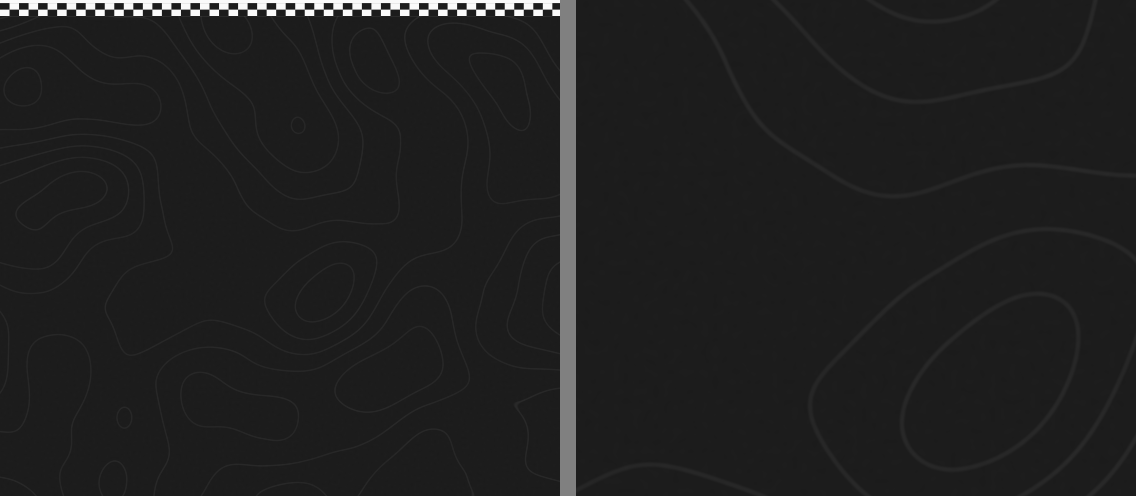
Left: the whole. Right: its middle third, enlarged.
Give the GLSL for this background, as a Shadertoy shader.

```glsl
// Dark topographic map: faint contour lines of a smooth height field made of
// two octaves of gradient noise, under a black and white checker strip that
// runs along the top edge. Lengths are in units of the canvas height.

float hash(vec2 p) {
    vec3 q = fract(vec3(p.xyx) * 0.1031);
    q += dot(q, q.yzx + 33.33);
    return fract((q.x + q.y) * q.z);
}

vec2 cornerGradient(vec2 cell) {
    float angle = 6.2832 * hash(cell + 17.0);
    return vec2(cos(angle), sin(angle));
}

float gradientNoise(vec2 p) {
    vec2 i = floor(p), f = p - i;
    vec2 u = f * f * f * (f * (f * 6.0 - 15.0) + 10.0);
    vec2 e = vec2(1.0, 0.0);
    float a = dot(cornerGradient(i), f);
    float b = dot(cornerGradient(i + e.xy), f - e.xy);
    float c = dot(cornerGradient(i + e.yx), f - e.yx);
    float d = dot(cornerGradient(i + e.xx), f - e.xx);
    return mix(mix(a, b, u.x), mix(c, d, u.x), u.y);
}

// Terrain height, counted in contour levels
float terrain(vec2 p) {
    mat2 turn = mat2(0.8, 0.6, -0.6, 0.8);
    vec2 q = turn * p * 3.1 + 5.3;
    return 6.5 * (gradientNoise(q) + 0.25 * gradientNoise(turn * q * 1.9 + 31.7));
}

// Approximate distance to the nearest contour line
float contourDistance(vec2 p) {
    vec2 e = vec2(0.001, 0.0);
    float h = terrain(p);
    vec2 slope = (vec2(terrain(p + e.xy), terrain(p + e.yx)) - h) / e.x;
    return abs(fract(h) - 0.5) / max(length(slope), 4.0);
}

// Signed square wave with unit cells and edges softened over width w
float softStripes(float x, float w) {
    float toEdge = 0.5 - abs(fract(x) - 0.5);
    float side = mod(floor(x), 2.0) < 0.5 ? 1.0 : -1.0;
    return side * clamp(2.0 * toEdge / w, 0.0, 1.0);
}

void mainImage(out vec4 fragColor, in vec2 fragCoord) {
    float pixel = 1.0 / iResolution.y;
    vec2 p = fragCoord * pixel;

    // Ground with a very slight mottle, then the contour lines
    float shade = 0.11 + 0.006 * gradientNoise(p * 150.0);
    float line = 1.0 - smoothstep(0.0003, max(0.0026, pixel), contourDistance(p));
    float strength = 0.043 + 0.012 * gradientNoise(p * 9.0 + 80.0);
    shade += strength * line;

    // Checker strip: a thin white band above two staggered rows
    float depth = 1.0 - p.y;
    vec2 cell = vec2(0.0192, 0.0132);
    float columns = softStripes(p.x / cell.x, pixel / cell.x);
    float rows = softStripes((depth - 0.0062) / cell.y, pixel / cell.y);
    float white = 0.5 - 0.5 * columns * rows;
    float band = 1.0 - smoothstep(-0.5, 0.5, (depth - 0.0062) / pixel);
    white = mix(white, 1.0, band);
    float strip = 1.0 - smoothstep(-0.5, 0.5, (depth - 0.0326) / pixel);
    shade = mix(shade, mix(0.11, 0.98, white), strip);

    fragColor = vec4(vec3(shade), 1.0);
}
```
